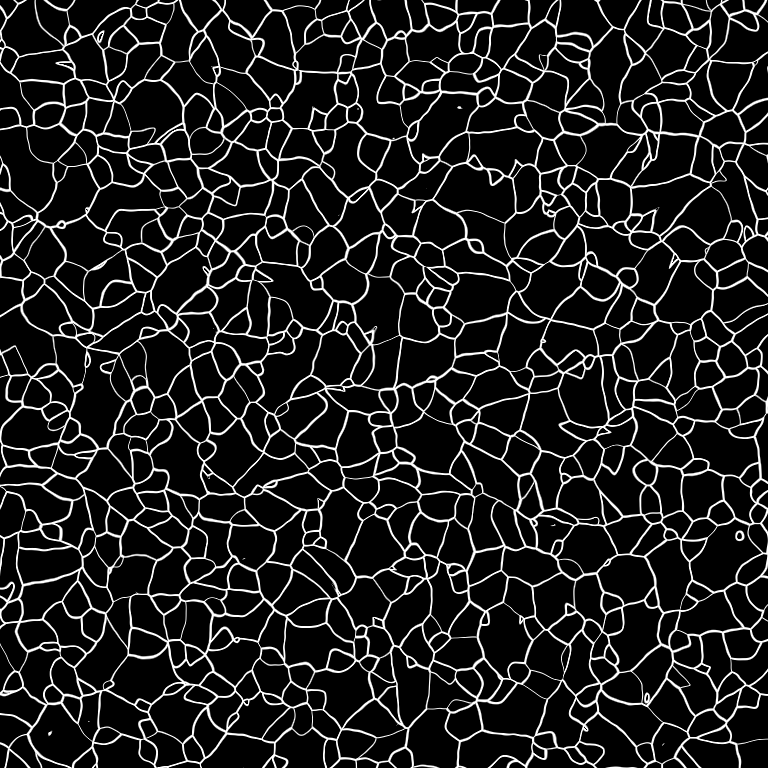
This pattern is drawn by a Shadertoy shader. Its source:

```glsl
// Network of thin white grain boundaries on black.
// Weighted Voronoi cells with random size, stretch and direction are laid on
// a noise-warped grid; each boundary is drawn from its first-order distance.

const float GRID_CELLS = 29.0;      // grid cells across the canvas
const int REACH = 3;                // neighbour search radius in grid cells
const float MAX_RADIUS = 0.95;      // size bonus of the largest grains
const float MAX_STRETCH = 1.5;      // strongest elongation of a grain
const float THIN_LINE = 0.0006;     // half widths in canvas units
const float FULL_LINE = 0.00135;
const vec3 BACKGROUND = vec3(0.0);
const vec3 BOUNDARY = vec3(1.0);

vec3 hash3(vec2 p) {
    vec3 q = fract(p.xyx * vec3(0.1031, 0.1030, 0.0973));
    q += dot(q, q.yxz + 33.33);
    return fract((q.xxy + q.yzz) * q.zyx);
}

vec2 cornerGradient(vec2 corner) {
    float angle = 6.28319 * hash3(corner + 71.0).x;
    return vec2(cos(angle), sin(angle));
}

float gradientNoise(vec2 p) {
    vec2 i = floor(p), f = p - i;
    vec2 u = f * f * f * (f * (f * 6.0 - 15.0) + 10.0);
    vec2 e = vec2(0.0, 1.0);
    float a = dot(cornerGradient(i), f);
    float b = dot(cornerGradient(i + e.yx), f - e.yx);
    float c = dot(cornerGradient(i + e.xy), f - e.xy);
    float d = dot(cornerGradient(i + e.yy), f - e.yy);
    return mix(mix(a, b, u.x), mix(c, d, u.x), u.y);
}

vec2 warp(vec2 p, float frequency, float amount) {
    vec2 q = p * frequency;
    return p + amount * vec2(gradientNoise(q), gradientNoise(q + 43.7));
}

// Gradient (xy) and value (z) of one grain's stretched, weighted distance
vec3 grainField(vec2 p, vec2 id) {
    vec3 place = hash3(id + 11.0);
    vec3 shape = hash3(id + 157.0);
    float angle = 3.14159 * shape.x;
    float stretch = mix(1.0, MAX_STRETCH, shape.y);
    float radius = MAX_RADIUS * pow(shape.z, 2.3);
    vec2 axis = vec2(cos(angle), sin(angle));
    vec2 side = vec2(-axis.y, axis.x);
    vec2 offset = p - id - place.xy;
    vec2 scale = vec2(1.0 / stretch, stretch);
    vec2 local = vec2(dot(offset, axis), dot(offset, side)) * scale;
    float len = max(length(local), 1e-4);
    vec2 slope = local * scale / len;
    return vec3(axis * slope.x + side * slope.y, len - radius);
}

// Signed distance to the nearest boundary line, in canvas units
float boundaryDistance(vec2 p) {
    vec2 cell = floor(p);
    vec2 ownerId = cell;
    vec3 owner = vec3(0.0, 0.0, 1e3);

    // Find the grain that owns this point
    for (int y = -REACH; y <= REACH; y++)
    for (int x = -REACH; x <= REACH; x++) {
        vec2 id = cell + vec2(x, y);
        vec3 field = grainField(p, id);
        if (field.z < owner.z) {
            owner = field;
            ownerId = id;
        }
    }

    // Measure the line shared with each neighbour
    float nearest = 1e3;
    for (int y = -REACH; y <= REACH; y++)
    for (int x = -REACH; x <= REACH; x++) {
        vec2 id = cell + vec2(x, y);
        if (id == ownerId) continue;
        vec3 difference = grainField(p, id) - owner;
        float gap = difference.z / max(length(difference.xy), 0.1);
        float weight = smoothstep(0.0, 0.3, hash3(id + ownerId + 307.0).x);
        float halfWidth = mix(THIN_LINE, FULL_LINE, weight);
        nearest = min(nearest, gap / GRID_CELLS - halfWidth);
    }
    return nearest;
}

void mainImage(out vec4 fragColor, in vec2 fragCoord) {
    float pixel = 1.0 / iResolution.y;
    vec2 p = fragCoord * pixel * GRID_CELLS + 20.0;

    // Broad bends first, then a slight wobble of the lines
    p = warp(p, 0.5, 0.35);
    p = warp(p, 2.3, 0.06);

    float coverage = clamp(0.5 - boundaryDistance(p) / pixel, 0.0, 1.0);
    fragColor = vec4(mix(BACKGROUND, BOUNDARY, coverage), 1.0);
}
```
